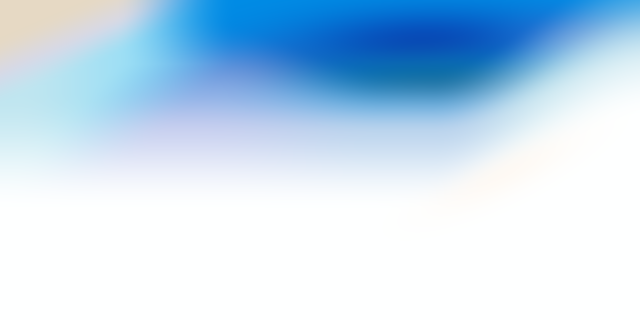
A WebGL 2 fragment shader for this background:

```glsl
#version 300 es
precision highp float;
// Soft blue wave of light across the top, fading down into white.

uniform vec2 u_resolution;
out vec4 fragColor;

// Colours
const vec3 WHITE = vec3(0.995, 1.0, 1.0);
const vec3 AZURE = vec3(0.0, 0.55, 0.90);
const vec3 DEEP_BLUE = vec3(0.03, 0.28, 0.72);
const vec3 TEAL = vec3(0.05, 0.42, 0.63);
const vec3 VIOLET = vec3(0.28, 0.45, 0.82);
const vec3 LAVENDER = vec3(0.72, 0.76, 0.92);
const vec3 PALE_BLUE = vec3(0.70, 0.81, 0.92);
const vec3 MIST = vec3(0.72, 0.87, 0.92);
const vec3 AQUA = vec3(0.60, 0.87, 0.96);
const vec3 PALE_AQUA = vec3(0.75, 0.90, 0.94);
const vec3 PEARL = vec3(0.84, 0.85, 0.91);
const vec3 CREAM = vec3(0.90, 0.85, 0.77);
const vec3 BLUSH = vec3(1.0, 0.97, 0.94);

// Depths below the top edge, in canvas heights: start and end of each fade
const vec2 BODY_FADE = vec2(0.21, 0.42);
const vec2 WHITE_FADE = vec2(0.34, 0.66);
const vec2 BODY_RISE = vec2(0.36, 0.21);   // how far the fades lift at the right
const vec2 WHITE_RISE = vec2(0.34, 0.30);
const vec2 LEFT_EDGE = vec2(0.36, 0.74);   // span where aqua turns into azure
const vec2 CREAM_AXES = vec2(0.60, 0.26);  // where the corner light meets the edges

// Elliptical Gaussian glow, sheared by a slope
float glow(vec2 p, vec2 centre, vec2 radius, float slope) {
    vec2 d = p - centre;
    d.y -= slope * d.x;
    d /= radius;
    return exp(-dot(d, d));
}

// Saturated blue body of the wave
vec3 waveBody(vec2 p) {
    vec3 c = AZURE;
    c = mix(c, VIOLET, 0.75 * glow(p, vec2(0.78, 0.23), vec2(0.26, 0.09), -0.1));
    c = mix(c, DEEP_BLUE, glow(p, vec2(1.32, 0.13), vec2(0.40, 0.10), -0.03));
    c = mix(c, TEAL, glow(p, vec2(1.38, 0.26), vec2(0.44, 0.09), 0.0));
    return mix(c, VIOLET, 0.7 * glow(p, vec2(1.82, 0.12), vec2(0.20, 0.08), 0.0));
}

// Aqua wash with warm light in the upper left corner
vec3 cornerWash(vec2 p) {
    float diagonal = dot(p, 1.0 / CREAM_AXES);
    vec3 c = mix(PALE_AQUA, AQUA, smoothstep(0.05, 0.48, p.x));
    c = mix(PEARL, c, smoothstep(0.8, 1.28, diagonal));
    return mix(CREAM, c, smoothstep(0.45, 0.98, diagonal));
}

void main() {
    // x spans 0 to 2, y is the depth below the top edge
    vec2 uv = gl_FragCoord.xy / u_resolution;
    vec2 p = vec2(2.0 * uv.x, 1.0 - uv.y);
    float right = smoothstep(1.35, 2.05, p.x);
    float left = 1.0 - smoothstep(0.6, 1.2, p.x);

    // Blue body dissolving into pale tints
    vec3 pale = mix(PALE_BLUE, LAVENDER, left);
    pale = mix(pale, MIST, smoothstep(1.4, 1.75, p.x));
    vec2 bodyFade = BODY_FADE - BODY_RISE * right - vec2(0.16, 0.0) * left;
    vec3 color = mix(waveBody(p), pale, smoothstep(bodyFade.x, bodyFade.y, p.y));

    // Left wash, drawn inward as it descends
    float edge = p.x + max(p.y - 0.2, 0.0);
    color = mix(cornerWash(p), color, smoothstep(LEFT_EDGE.x, LEFT_EDGE.y, edge));

    // Fade to white with a faint warm reflection
    vec2 whiteFade = WHITE_FADE - WHITE_RISE * right - vec2(0.05, 0.0) * left;
    color = mix(color, WHITE, smoothstep(whiteFade.x, whiteFade.y, p.y));
    color = mix(color, BLUSH, 0.7 * glow(p, vec2(1.58, 0.54), vec2(0.22, 0.07), -0.45));

    fragColor = vec4(color, 1.0);
}
```
